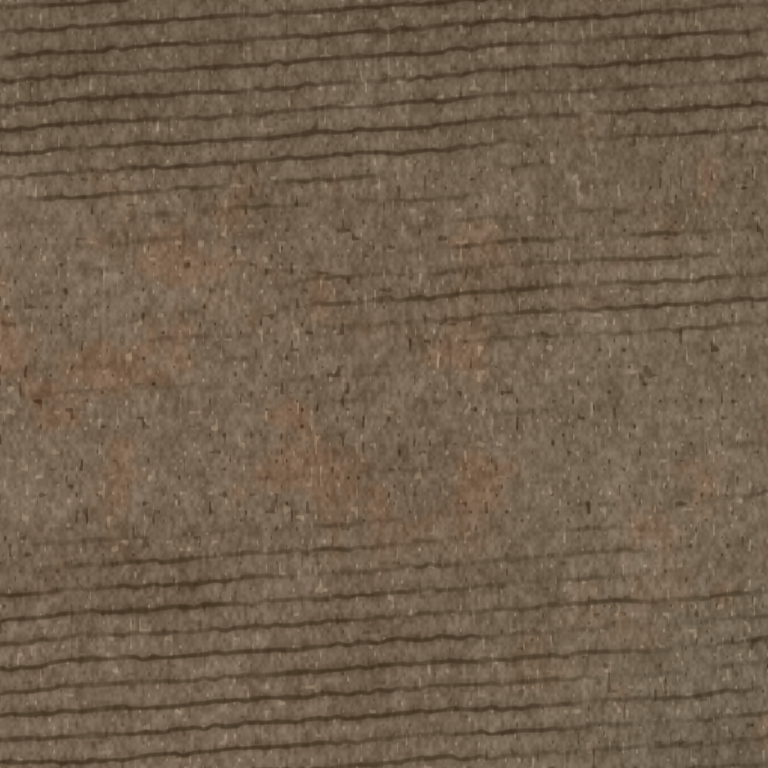
Write a Shadertoy shader that draws this texture.

```glsl
float hash(vec2 p) {
    vec3 q = fract(vec3(p.xyx) * 0.1031);
    q += dot(q, q.yzx + 33.33);
    return fract((q.x + q.y) * q.z);
}

float noise(vec2 p) {
    vec2 i = floor(p), f = fract(p);
    f = f * f * (3.0 - 2.0 * f);
    return mix(mix(hash(i), hash(i + vec2(1, 0)), f.x),
               mix(hash(i + vec2(0, 1)), hash(i + vec2(1, 1)), f.x), f.y);
}

float fbm(vec2 p) {
    float sum = 0.0, amp = 0.5;
    for (int i = 0; i < 4; i++) {
        sum += amp * noise(p);
        p = p * 2.03 + 17.3;
        amp *= 0.5;
    }
    return sum / 0.9375;
}

// How clearly the ribs survive: crisp at top and lower left, rubbed flat between
float ribClarity(vec2 uv, float v) {
    float top = smoothstep(0.66, 0.82, v) * (1.0 - 0.15 * uv.x);
    float bottom = (1.0 - smoothstep(0.16, 0.36, v)) * (1.0 - 0.6 * smoothstep(0.45, 0.9, uv.x));
    vec2 d = (vec2(uv.x, v) - vec2(0.82, 0.575)) / vec2(0.38, 0.065);
    float island = 0.9 * exp(-dot(d, d));
    return max(max(top, bottom), island);
}

void mainImage(out vec4 fragColor, in vec2 fragCoord) {
    vec2 uv = fragCoord / iResolution.xy;

    // Ribs climb slightly to the right, with a little wobble
    float v = uv.y - 0.067 * uv.x;
    float t = (v - 0.004) * 31.4;
    t += 0.22 * (noise(uv * vec2(9, 7)) - 0.5) + 0.16 * (noise(uv * vec2(75, 60)) - 0.5);
    float row = floor(t + 0.5);
    float offset = t - row;

    // Grooves break up along their length
    float breaks = 0.65 * noise(vec2(uv.x * 9.0, row + 40.0))
                 + 0.35 * noise(vec2(uv.x * 38.0, row + 90.0));
    float clarity = ribClarity(uv, v);
    float strength = smoothstep(0.15, 0.95, 0.12 + 0.72 * clarity + 0.9 * (breaks - 0.5));
    float core = 1.0 - smoothstep(0.03, 0.15, abs(offset));
    float shade = 1.0 - smoothstep(0.05, 0.40, abs(offset));

    // Short upright fibres and finer pile
    float fibre = noise(uv * vec2(200, 105) + 5.0) - 0.5;
    float pile = noise(uv * vec2(260, 210) + 31.0) - 0.5;
    float tufts = fbm(uv * vec2(55, 42)) - 0.5;
    float mottle = fbm(uv * vec2(6, 8) + 3.0) - 0.5;

    vec3 color = vec3(0.450, 0.386, 0.314);
    color += 0.085 * fibre + 0.065 * pile + 0.09 * tufts + 0.07 * mottle;

    // Pale lint and dark pits
    float speck = noise(uv * vec2(170, 95) + 71.0);
    float pit = noise(uv * vec2(150, 90) + 143.0);
    color += vec3(0.11, 0.105, 0.095) * smoothstep(0.80, 0.98, speck);
    color -= 0.10 * smoothstep(0.82, 0.98, pit) * (1.2 - 0.6 * clarity);

    // Faint rusty stains on the rubbed area
    float rust = smoothstep(0.56, 0.75, fbm(uv * 13.0 + 51.0)) * (1.0 - clarity);
    color += vec3(0.035, 0.0, -0.012) * rust;

    // Groove shadow, then its dark core
    color -= vec3(0.042, 0.042, 0.040) * shade * (0.15 + 0.85 * strength);
    color = mix(color, vec3(0.25, 0.19, 0.125) + 0.05 * fibre, 0.72 * core * strength);

    // Warmer and darker toward the top, greyer toward the lower right
    color *= 1.02 - 0.05 * smoothstep(0.6, 1.0, uv.y);
    color += vec3(-0.010, 0.002, 0.004) * smoothstep(0.4, 1.0, uv.x) * (1.0 - uv.y);

    fragColor = vec4(clamp(color, 0.0, 1.0), 1.0);
}
```
